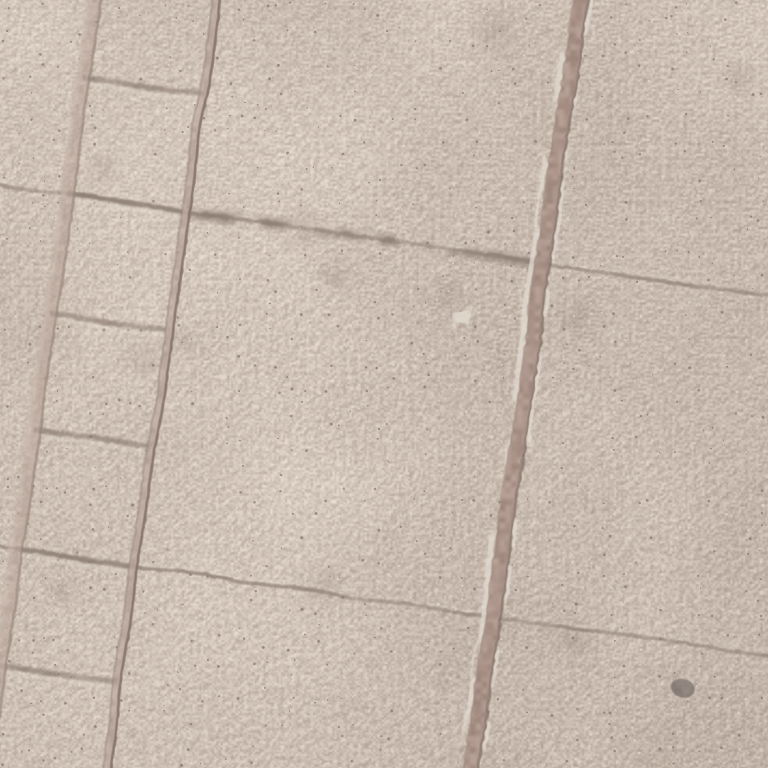
Reproduce this texture procedurally as a three.js fragment shader.

```glsl
// Weathered concrete paving: tilted slabs, a narrow border of small cells and a wide chipped joint.
varying vec2 vUv;

// Layout, in canvas units along the tilted paving axes
const float TILT = 0.142;
const float RAIL_LEFT = -0.020;
const float RAIL_RIGHT = 0.137;
const float JOINT = 0.606;
const float SEAM_START = 0.286;
const float SLAB = 0.465;
const float CELLS_PER_SLAB = 3.0;

// Line half widths
const float RAIL_LEFT_W = 0.0085;
const float RAIL_RIGHT_W = 0.0055;
const float JOINT_W = 0.0095;
const float SEAM_W = 0.0024;
const float TICK_W = 0.0036;

// Surface
const float GRAIN_SCALE = 210.0;
const float SPECK_SCALE = 62.0;
const float GRAIN = 0.15;
const float MOTTLE = 0.09;
const int STAINS = 12;

const vec3 CONCRETE = vec3(0.795, 0.742, 0.695);
const vec3 GROOVE = vec3(0.73, 0.65, 0.61);
const vec3 JOINT_FILL = vec3(0.655, 0.56, 0.52);
const vec3 DIRT = vec3(0.55, 0.49, 0.45);
const vec3 SHADOW = vec3(0.47, 0.41, 0.38);
const vec3 CHIP = vec3(0.89, 0.86, 0.82);
const vec3 LEAF = vec3(0.50, 0.46, 0.44);

float hash(vec2 p) {
  return fract(sin(dot(p, vec2(127.1, 311.7))) * 43758.5453);
}

float noise(vec2 p) {
  vec2 i = floor(p), f = fract(p);
  f = f * f * (3.0 - 2.0 * f);
  return mix(mix(hash(i), hash(i + vec2(1.0, 0.0)), f.x),
             mix(hash(i + vec2(0.0, 1.0)), hash(i + vec2(1.0, 1.0)), f.x), f.y);
}

float fbm(vec2 p) {
  float sum = 0.0, amp = 0.5;
  for (int i = 0; i < 4; i++) {
    sum += amp * noise(p);
    p = p * 2.03 + 17.3;
    amp *= 0.5;
  }
  return sum / 0.9375;
}

// Soft line of half width w around d = 0
float band(float d, float w, float soft) {
  return 1.0 - smoothstep(w - soft, w + soft, abs(d));
}

// Signed distance to the nearest of evenly spaced lines
float repeatLine(float x, float spacing) {
  return mod(x + 0.5 * spacing, spacing) - 0.5 * spacing;
}

vec3 concrete(vec2 p) {
  float relief = noise(p * GRAIN_SCALE) - noise(p * GRAIN_SCALE + vec2(0.5, -0.6));
  float fine = noise(p * GRAIN_SCALE * 1.7 + 31.0) - 0.5;
  float light = GRAIN * (0.5 * relief + 0.7 * fine) + MOTTLE * (fbm(p * 5.0) - 0.5);
  light += 0.018 - 0.05 * smoothstep(0.2, 1.0, p.x) * smoothstep(1.1, 0.3, p.y);
  vec3 col = CONCRETE + light * vec3(1.0, 1.02, 1.04);

  // Soft scattered stains
  for (int i = 0; i < STAINS; i++) {
    float k = float(i);
    vec2 q = p - vec2(hash(vec2(k, 3.1)), hash(vec2(k, 8.7)));
    float r = mix(0.012, 0.03, hash(vec2(k, 5.3)));
    float stain = exp(-dot(q, q) / (r * r)) * (0.4 + fbm(p * 60.0));
    col = mix(col, DIRT, 0.25 * stain);
  }

  // Dark and pale sand specks
  vec2 id = floor(p * SPECK_SCALE);
  vec2 centre = 0.2 + 0.6 * vec2(hash(id + 4.0), hash(id + 9.0));
  float size = mix(0.05, 0.13, hash(id + 2.0));
  float speck = 1.0 - smoothstep(size * 0.5, size * 1.4, length(fract(p * SPECK_SCALE) - centre));
  float kind = hash(id + 6.0);
  col = mix(col, SHADOW, 0.6 * speck * step(0.80, kind));
  return mix(col, CHIP, 0.6 * speck * step(kind, 0.22));
}

void main() {
  vec2 p = vUv;
  float c = cos(TILT), s = sin(TILT);
  vec2 g = vec2(c * p.x - s * p.y, s * p.x + c * p.y);
  g += 0.005 * (vec2(noise(g.yx * 14.0), noise(g * 14.0 + 7.0)) - 0.5);
  float rough = noise(p * 130.0) - 0.5;
  float wear = fbm(p * 28.0);
  vec3 col = concrete(p);

  // Slab seams, dirtier on the upper row between border and joint
  float seam = repeatLine(g.y - SEAM_START, SLAB) + 0.002 * rough;
  float middle = step(RAIL_RIGHT, g.x) * step(g.x, JOINT);
  float dirty = middle * step(SEAM_START + 0.5 * SLAB, g.y);
  col = mix(col, DIRT, dirty * 0.75 * band(seam, 0.007, 0.006) * smoothstep(0.3, 0.65, wear));
  col = mix(col, CHIP, 0.25 * band(seam - 0.006, 0.002, 0.002) * wear);
  col = mix(col, DIRT, band(seam, SEAM_W, 0.002) * (0.3 + 0.6 * wear));

  // Cross lines of the border cells
  float inBorder = step(RAIL_LEFT, g.x) * step(g.x, RAIL_RIGHT);
  float tick = repeatLine(g.y - SEAM_START, SLAB / CELLS_PER_SLAB) + 0.002 * rough;
  col = mix(col, CHIP, inBorder * 0.3 * band(tick + 0.007, 0.003, 0.002));
  col = mix(col, DIRT, inBorder * band(tick, TICK_W, 0.003) * (0.3 + 0.6 * wear));

  // Border rails
  float a = g.x - RAIL_LEFT + 0.002 * rough;
  col = mix(col, GROOVE + 0.1 * rough, 0.65 * band(a, RAIL_LEFT_W, 0.003));
  col = mix(col, CHIP, 0.3 * band(a + 0.006, 0.003, 0.002) * wear);
  col = mix(col, DIRT, 0.55 * band(a - RAIL_LEFT_W, 0.0018, 0.0015));
  float b = g.x - RAIL_RIGHT + 0.0015 * rough;
  col = mix(col, GROOVE + 0.1 * rough, 0.8 * band(b, RAIL_RIGHT_W, 0.002));
  col = mix(col, DIRT, 0.4 * band(b + RAIL_RIGHT_W, 0.0015, 0.0015));
  col = mix(col, SHADOW, 0.75 * band(b - 0.0045, 0.0018, 0.0014));

  // Wide joint with broken pale edges
  float j = g.x - JOINT + 0.003 * rough;
  float chipL = smoothstep(0.35, 0.55, noise(vec2(g.x * 60.0, g.y * 22.0)));
  float chipR = smoothstep(0.40, 0.60, noise(vec2(g.x * 60.0, g.y * 30.0) + 5.0));
  col = mix(col, CHIP, 0.75 * chipL * band(j + 0.0125, 0.004, 0.002));
  col = mix(col, JOINT_FILL + 0.12 * rough, 0.9 * band(j, JOINT_W, 0.002));
  col = mix(col, SHADOW, 0.65 * band(j - 0.0105, 0.0018, 0.0014));
  col = mix(col, CHIP, 0.75 * chipR * band(j - 0.014, 0.0022, 0.0015));

  // Chalky scuff and a fallen leaf
  float scuff = 1.0 - smoothstep(0.008, 0.024, length(p - vec2(0.602, 0.586)));
  col = mix(col, CHIP, 0.8 * scuff * smoothstep(0.55, 0.7, noise(p * 110.0)));
  vec2 q = p - vec2(0.889, 0.104);
  q = vec2(q.x - 0.5 * q.y, q.y + 0.4 * q.x) / vec2(0.019, 0.014);
  col = mix(col, LEAF + 0.12 * rough, 0.85 * (1.0 - smoothstep(0.8, 1.05, length(q))));

  gl_FragColor = vec4(col, 1.0);
}
```
